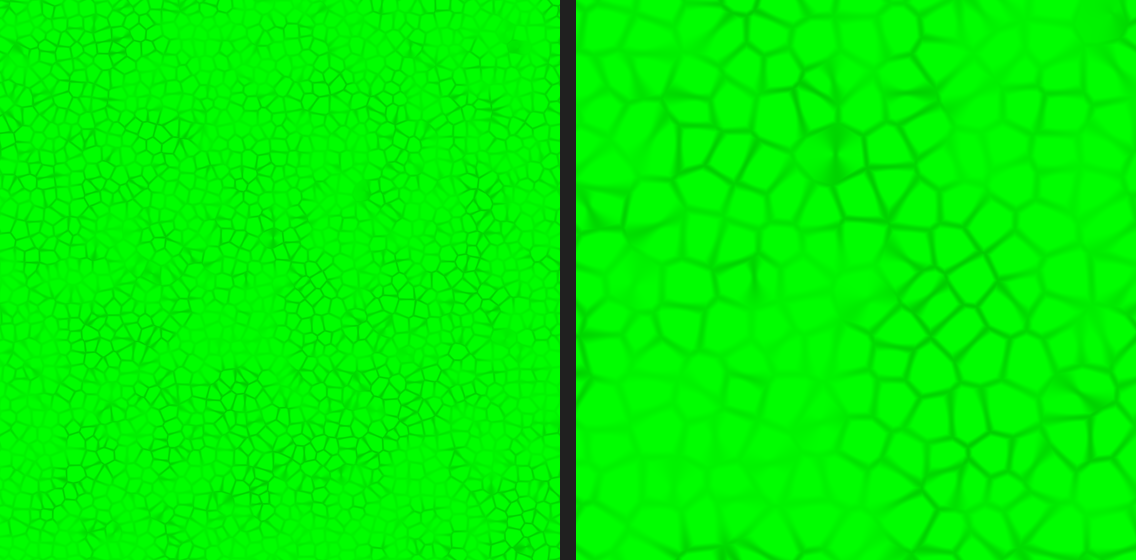
Left, the full canvas; right, a detail of the centre.
Reproduce this texture procedurally as a WebGL 2 fragment shader.

```glsl
#version 300 es
precision highp float;
// Bright green cellular skin with soft creases of uneven, quickly changing strength.

uniform vec2 u_resolution;
out vec4 fragColor;

const float CELLS = 41.0;            // cells across the canvas
const float JITTER = 0.92;           // how far cell centres stray from the grid
const float PATCHES = 11.0;          // broad strength patches across the canvas
const float SPOTS = 29.0;            // fine strength spots across the canvas
const float FAINT_DEPTH = 0.045;     // darkening of the weakest creases
const float STRONG_DEPTH = 0.19;     // darkening of the strongest creases
const float FAINT_WIDTH = 0.36;      // crease widths, in cells
const float STRONG_WIDTH = 0.24;
const vec3 SKIN_COLOR = vec3(0.0, 0.998, 0.0);

float hash(vec2 p) {
    return fract(sin(dot(p, vec2(127.1, 311.7))) * 43758.5453);
}

vec2 hash2(vec2 p) {
    return vec2(hash(p), hash(p + vec2(57.3, 19.7)));
}

float valueNoise(vec2 p) {
    vec2 cell = floor(p);
    vec2 f = fract(p);
    f = f * f * (3.0 - 2.0 * f);
    float bottom = mix(hash(cell), hash(cell + vec2(1.0, 0.0)), f.x);
    float top = mix(hash(cell + vec2(0.0, 1.0)), hash(cell + vec2(1.0)), f.x);
    return mix(bottom, top, f.y);
}

// Gap between the distances to the two nearest cell centres; zero on a border.
float borderGap(vec2 p) {
    vec2 home = floor(p);
    float nearest = 8.0;
    float second = 8.0;
    for (int y = -2; y <= 2; y++) {
        for (int x = -2; x <= 2; x++) {
            vec2 cell = home + vec2(x, y);
            vec2 centre = cell + 0.5 + JITTER * (hash2(cell) - 0.5);
            float d = distance(p, centre);
            second = min(second, max(nearest, d));
            nearest = min(nearest, d);
        }
    }
    return second - nearest;
}

void main() {
    vec2 uv = gl_FragCoord.xy / min(u_resolution.x, u_resolution.y);

    // Uneven crease strength: mild patches plus spots about the size of a cell.
    float unevenness = 0.4 * valueNoise(uv * PATCHES + 3.7)
                     + 0.6 * valueNoise(uv * SPOTS + 31.4);
    float strength = smoothstep(0.25, 0.85, unevenness);

    // Strong creases are narrow and dark, faint ones wide and pale.
    float width = mix(FAINT_WIDTH, STRONG_WIDTH, strength);
    float depth = mix(FAINT_DEPTH, STRONG_DEPTH, strength);
    float crease = 1.0 - smoothstep(0.0, width, borderGap(uv * CELLS));

    fragColor = vec4(SKIN_COLOR * (1.0 - depth * crease), 1.0);
}
```
